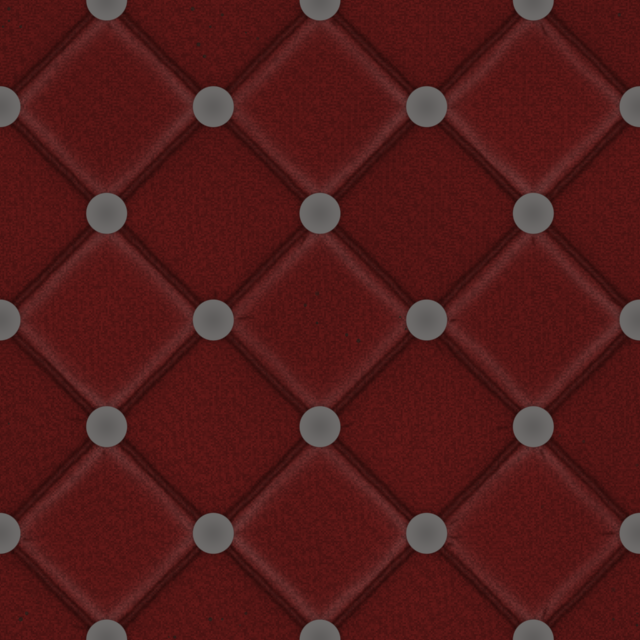
Give the GLSL for this pattern, as a Shadertoy shader.

```glsl
// Deep-buttoned red leather: diamond cushions, creased seams and grey buttons.

const float REPEATS = 3.0;            // cells across and down
const float BUTTON_RADIUS = 0.096;    // lengths are in cells
const float CREASE_OFFSET = 0.017;    // each crease lies this far from the seam
const float CREASE_WIDTH = 0.011;
const float SHEEN_INSET = 0.052;
const float SHEEN_WIDTH = 0.026;
const float SHEEN_WOBBLE = 0.06;
const int   WRINKLES = 6;             // candidates around each button
const float GRAIN_COUNT = 384.0;      // grain cells across the canvas
const float GRAIN_STRENGTH = 0.17;
const float SPECK_COUNT = 108.0;
const vec3 LEATHER = vec3(0.325, 0.083, 0.078);
const vec3 CREASE  = vec3(0.195, 0.048, 0.043);
const vec3 RIDGE   = vec3(0.275, 0.105, 0.098);
const vec3 SHEEN   = vec3(0.420, 0.225, 0.220);
const vec3 SPECK   = vec3(0.150, 0.115, 0.095);
const vec3 BUTTON  = vec3(0.395, 0.385, 0.380);
const float TAU = 6.2831853;

float hash(vec2 p) {
    return fract(sin(dot(p, vec2(127.1, 311.7))) * 43758.5453);
}

// Value noise that wraps after a whole number of lattice cells
float wrapNoise(vec2 p, float period) {
    vec2 i = floor(p), f = fract(p);
    f = f * f * (3.0 - 2.0 * f);
    vec2 a = mod(i, period), b = mod(i + 1.0, period);
    return mix(mix(hash(a), hash(vec2(b.x, a.y)), f.x),
               mix(hash(vec2(a.x, b.y)), hash(b), f.x), f.y);
}

float bell(float x, float width) {
    return exp(-x * x / (width * width));
}

// Buttons sit midway along every cell edge
vec2 nearestButton(vec2 p) {
    vec2 a = vec2(floor(p.x) + 0.5, round(p.y));
    vec2 b = vec2(round(p.x), floor(p.y) + 0.5);
    return distance(p, a) < distance(p, b) ? a : b;
}

// Short tapered folds radiating from a button
float wrinkles(vec2 rel, vec2 id) {
    float dark = 0.0;
    for (int k = 0; k < WRINKLES; k++) {
        vec2 seed = id + vec2(float(k) * 7.3, float(k) * 3.1 + 11.0);
        float angle = TAU * hash(seed);
        float reach = mix(0.04, 0.11, hash(seed + 5.7));
        float strength = smoothstep(0.35, 0.9, hash(seed + 9.2));
        vec2 dir = vec2(cos(angle), sin(angle));
        float along = (dot(rel, dir) - BUTTON_RADIUS - 0.008) / reach;
        float across = dot(rel, vec2(-dir.y, dir.x)) - 0.012 * along * along;
        float taper = smoothstep(0.0, 0.25, along) * (1.0 - smoothstep(0.4, 1.0, along));
        dark = max(dark, strength * taper * bell(across, 0.008));
    }
    return dark;
}

// Sparse dark flecks gathered in a few patches
float specks(vec2 uv) {
    vec2 g = uv * SPECK_COUNT;
    vec2 id = floor(g);
    float patches = smoothstep(0.72, 0.85, wrapNoise(uv * 6.0 + 2.0, 6.0));
    float present = step(0.965, hash(id + 31.0));
    float size = mix(0.15, 0.4, hash(id + 57.0));
    return patches * present * (1.0 - smoothstep(size - 0.15, size + 0.1, length(fract(g) - 0.5)));
}

void mainImage(out vec4 fragColor, in vec2 fragCoord) {
    vec2 uv = fragCoord / iResolution.xy;
    vec2 p = uv * REPEATS;
    float pixel = REPEATS / iResolution.y;

    vec2 center = nearestButton(p);
    vec2 rel = p - center;
    float radius = length(rel);
    float gap = max(radius - BUTTON_RADIUS, 0.0);
    float slack = smoothstep(0.0, 0.2, gap);

    // Signed distance to the seam, positive on the glossy cushions
    vec2 q = abs(fract(p) - 0.5);
    float seam = (0.5 - q.x - q.y) * 0.7071;
    float bend = wrapNoise(p * 4.0, 4.0 * REPEATS) - 0.5;
    seam += 0.010 * bend * slack;

    // Leather tone and shade falling towards the seams
    vec3 color = LEATHER * mix(0.96, 1.04, wrapNoise(p * 2.0 + 0.3, 2.0 * REPEATS));
    float shade = seam < 0.0 ? exp(seam / 0.045) : exp(-seam / 0.02);
    color *= 1.0 - 0.20 * shade;

    // Wandering sheen inside the glossy cushions
    float inset = SHEEN_INSET + SHEEN_WOBBLE * bend * slack;
    float vary = mix(0.35, 1.0, wrapNoise(p * 3.0 + 0.5, 3.0 * REPEATS));
    float sheen = 0.48 * vary * bell(seam - inset, SHEEN_WIDTH)
                + 0.18 * bell(seam - 0.06, 0.05)
                + 0.28 * exp(-gap / 0.05) * smoothstep(0.02, 0.07, seam);
    color = mix(color, SHEEN, sheen * smoothstep(-0.005, 0.03, seam));

    // Twin creases with a raised ridge between them
    color = mix(color, RIDGE, 0.7 * bell(seam, 0.014));
    float fray = 0.006 * (wrapNoise(p * 24.0, 24.0 * REPEATS) - 0.5);
    float outer = bell(seam + CREASE_OFFSET + fray, CREASE_WIDTH);
    float inner = bell(seam - CREASE_OFFSET * 0.8 + fray, CREASE_WIDTH * 0.75);
    color = mix(color, CREASE, max(0.88 * outer, mix(0.5, 0.85, vary) * inner));

    // Wrinkles, flecks and fine grain
    color = mix(color, CREASE, 0.65 * wrinkles(rel, mod(center * 2.0, 2.0 * REPEATS)));
    color = mix(color, SPECK, 0.8 * specks(uv));
    color *= 1.0 + GRAIN_STRENGTH * (wrapNoise(uv * GRAIN_COUNT, GRAIN_COUNT) - 0.5) * 2.0;

    // Flat button, slightly paler at the rim, over a contact shadow
    color *= 1.0 - 0.22 * exp(-gap / 0.012);
    vec3 button = BUTTON * mix(0.94, 1.07, smoothstep(0.0, BUTTON_RADIUS, radius));
    float cover = 1.0 - smoothstep(-pixel, pixel, radius - BUTTON_RADIUS);
    color = mix(color, button, cover);

    fragColor = vec4(color, 1.0);
}
```
